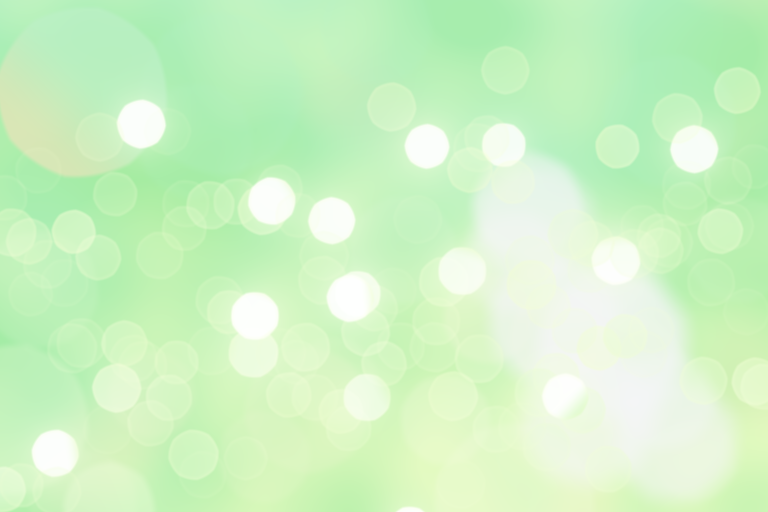
A Shadertoy shader for this background:

```glsl
#define SMALL_COUNT 120
#define LARGE_COUNT 20
#define HAZE_COUNT 9
#define SMALL_RADIUS 0.046
#define EDGE 0.003
#define GREEN vec3(0.63, 0.92, 0.62)
#define MINT vec3(0.70, 0.945, 0.79)
#define CREAM vec3(0.915, 0.985, 0.765)
#define PEACH vec3(0.92, 0.89, 0.73)
#define HAZE vec3(0.96, 0.96, 0.975)
#define PALE vec3(0.95, 0.995, 0.88)
#define TAU 6.2832

vec4 hash4(float n) {
    return fract(sin(n * vec4(12.99, 78.23, 39.35, 94.67) + vec4(1, 2, 3, 4)) * 4375.85);
}

vec2 gradient(vec2 cell) {
    float angle = TAU * fract(sin(dot(cell, vec2(127.1, 311.7))) * 4375.85);
    return vec2(cos(angle), sin(angle));
}

float gradientNoise(vec2 p) {
    vec2 i = floor(p), f = p - i;
    vec2 u = f * f * f * (f * (f * 6.0 - 15.0) + 10.0);
    vec2 e = vec2(0, 1);
    float low = mix(dot(gradient(i), f), dot(gradient(i + e.yx), f - e.yx), u.x);
    float high = mix(dot(gradient(i + e), f - e), dot(gradient(i + e.yy), f - e.yy), u.x);
    return mix(low, high, u.y);
}

// Signed distance to a disc slightly flattened towards an octagon
float apertureDistance(vec2 p, float radius, float turn) {
    float side = TAU / 8.0;
    float a = mod(atan(p.y, p.x) + turn, side) - 0.5 * side;
    return length(p) * mix(1.0, cos(a) / cos(0.25 * side), 0.3) - radius;
}

float coverage(float d, float softness) {
    return 1.0 - smoothstep(-softness, softness, d);
}

// Green field, minty at the top and creamy towards the lower right
vec3 backdrop(vec2 p) {
    float broad = gradientNoise(p * 2.3 + 4.0);
    float fine = gradientNoise(p * 5.0 + 19.0);
    vec3 col = mix(GREEN, MINT, clamp(0.3 + 0.9 * broad + 0.4 * (p.y - 0.5), 0.0, 1.0));
    float low = smoothstep(0.75, 0.15, p.y) * smoothstep(-0.1, 0.75, p.x);
    float warm = low * 0.62 + 0.1 + 0.5 * fine + 0.3 * broad;
    col = mix(col, CREAM, clamp(warm, 0.0, 0.9));
    float blush = smoothstep(0.15, 0.55, gradientNoise(p * 3.1 + 31.0));
    return mix(col, PEACH, 0.2 * blush);
}

// Pale lavender patches running down the right half
vec3 addHaze(vec3 col, vec2 p) {
    float clear = 1.0;
    for (int i = 0; i < HAZE_COUNT; i++) {
        vec4 h = hash4(float(i) + 60.0);
        float t = float(i) / float(HAZE_COUNT - 1);
        vec2 centre = mix(vec2(1.0, 0.61), vec2(1.27, 0.12), t) + (h.xy - 0.5) * vec2(0.2, 0.06);
        float d = apertureDistance(p - centre, mix(0.09, 0.145, h.z), h.w);
        clear *= 1.0 - coverage(d, mix(0.015, 0.05, h.w)) * mix(0.35, 0.75, h.z);
    }
    return mix(col, HAZE, 1.0 - clear);
}

// Wide, faint, out-of-focus discs
vec3 addLargeDiscs(vec3 col, vec2 p, float aspect) {
    for (int i = 0; i < LARGE_COUNT; i++) {
        vec4 h = hash4(float(i) + 140.0);
        vec2 centre = vec2(aspect * fract(float(i) * 0.618 + 0.4), h.x);
        float d = apertureDistance(p - centre, mix(0.07, 0.16, h.y), h.z);
        vec3 tint = mix(MINT, mix(PALE, PEACH, 0.5 * h.z), smoothstep(0.75, 0.3, h.x));
        col = mix(col, tint, coverage(d, 0.01) * mix(0.12, 0.38, h.w));
    }
    // Broad corner disc, shaded from mint to peach
    vec2 q = p - vec2(0.16, 0.82);
    float shade = smoothstep(0.06, -0.2, q.x + q.y);
    vec3 tint = mix(vec3(0.74, 0.94, 0.78), PEACH, shade);
    return mix(col, tint, 0.7 * coverage(apertureDistance(q, 0.165, 0.2), 0.006));
}

// Crisp overlapping lights, many faint and a few nearly white
vec3 addSmallDiscs(vec3 col, vec2 p, float aspect) {
    for (int i = 0; i < SMALL_COUNT; i++) {
        vec4 h = hash4(float(i) + 300.0);
        float x = fract(float(i) * 0.618 + 0.15);
        float y = 0.34 + 0.5 * (h.x + h.y - 1.0) + 0.12 * x;
        vec2 q = p - vec2(aspect * x, y);
        float radius = SMALL_RADIUS * mix(0.92, 1.06, h.z);
        float d = apertureDistance(q, radius, h.z * TAU);
        float bright = smoothstep(0.86, 0.94, h.w);
        float alpha = 0.06 + 0.56 * h.w * h.w + 0.35 * bright;
        float mask = coverage(d, EDGE);
        float rim = mask * smoothstep(-0.009, -0.001, d);
        float across = dot(q, vec2(cos(h.z * TAU), sin(h.z * TAU))) / radius;
        float whiteness = bright * smoothstep(-1.0, 0.0, across + 1.1 * h.y);
        vec3 tint = mix(vec3(0.85, 0.98, 0.78), vec3(0.97, 0.995, 0.8), h.y);
        tint = mix(tint, PALE, 0.5 + 0.3 * across);
        tint = mix(tint, vec3(1), whiteness);
        col = mix(col, tint, alpha * mask);
        col = mix(col, vec3(0.97, 1.0, 0.84), 0.14 * rim * (0.4 + h.w));
        col = mix(col, PALE, 0.35 * bright * (1.0 - mask) * exp(-max(d, 0.0) * 30.0));
    }
    return col;
}

void mainImage(out vec4 fragColor, in vec2 fragCoord) {
    vec2 p = fragCoord / iResolution.y;
    float aspect = iResolution.x / iResolution.y;
    vec3 col = backdrop(p);
    col = addLargeDiscs(col, p, aspect);
    col = addHaze(col, p);
    col = addSmallDiscs(col, p, aspect);
    fragColor = vec4(clamp(col, 0.0, 1.0), 1.0);
}
```
